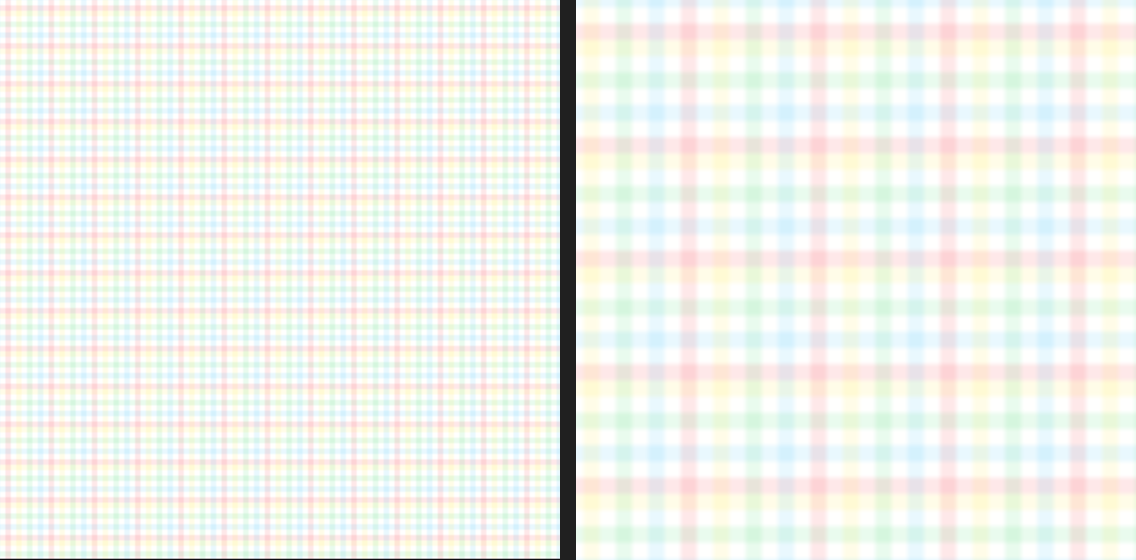
Left, the full canvas; right, a detail of the centre.
Give the GLSL for this pattern, as a three.js fragment shader.

```glsl
const float CELLS = 103.62;      // stripe widths across the canvas
const float COLUMN_PERIOD = 8.0; // stripe widths per repeat across
const float ROW_PERIOD = 7.0;    // stripe widths per repeat down
const float SOFTNESS = 0.24;     // half of the edge blur, in stripe widths
const float HEM_HEIGHT = 0.0024;
const float HEM_SOFTNESS = 0.001;

const vec3 WHITE = vec3(1.0, 1.0, 0.998);
const vec3 PINK = vec3(0.996, 0.910, 0.916);
const vec3 YELLOW = vec3(1.0, 0.990, 0.912);
const vec3 GREEN = vec3(0.915, 0.983, 0.935);
const vec3 BLUE = vec3(0.912, 0.972, 0.998);
const vec3 HEM = vec3(0.06, 0.06, 0.07);

varying vec2 vUv;

// Tint of one stripe that fills the given slot of every repeat
vec3 stripe(float position, float slot, float period, vec3 tint) {
  float offset = mod(position - slot - 0.5 + 0.5 * period, period) - 0.5 * period;
  float cover = 1.0 - smoothstep(0.5 - SOFTNESS, 0.5 + SOFTNESS, abs(offset));
  return mix(vec3(1.0), tint, cover);
}

// Evenly spaced columns with a white gap after each
vec3 columns(float x) {
  return stripe(x, 1.0, COLUMN_PERIOD, PINK)
       * stripe(x, 3.0, COLUMN_PERIOD, YELLOW)
       * stripe(x, 5.0, COLUMN_PERIOD, GREEN)
       * stripe(x, 7.0, COLUMN_PERIOD, BLUE);
}

// Rows from the top, with yellow directly below pink
vec3 rows(float y) {
  return stripe(y, 1.0, ROW_PERIOD, PINK)
       * stripe(y, 2.0, ROW_PERIOD, YELLOW)
       * stripe(y, 4.0, ROW_PERIOD, GREEN)
       * stripe(y, 6.0, ROW_PERIOD, BLUE);
}

void main() {
  // Translucent stripes deepen where they cross
  vec3 color = WHITE * columns(vUv.x * CELLS) * rows((1.0 - vUv.y) * CELLS);

  // Thin dark hem along the bottom
  float hem = 1.0 - smoothstep(HEM_HEIGHT - HEM_SOFTNESS, HEM_HEIGHT + HEM_SOFTNESS, vUv.y);
  gl_FragColor = vec4(mix(color, HEM, hem), 1.0);
}
```
